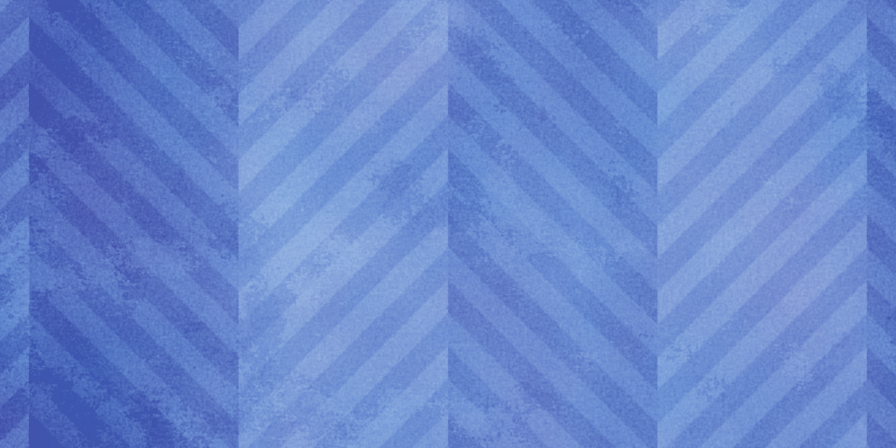
Give the GLSL for this pattern, as a WebGL 1 fragment shader.

```glsl
precision highp float;

uniform vec2 u_resolution;

// Layout, in units of canvas height
const float PANEL_WIDTH = 0.4675;
const float STRIPE_PERIOD = 0.1472;
const float APEX_HEIGHT = 0.4635;
const float EDGE_WOBBLE = 0.003;
const float EDGE_SOFTNESS = 0.0025;

// Tone, from 0 (deep) to 1 (pale)
const float LIT_TONE = 0.70;
const float SHADED_TONE = 0.48;
const float LIT_CONTRAST = 0.19;
const float SHADED_CONTRAST = 0.15;
const float LEFT_SHADE = 0.24;
const float VIGNETTE = 0.20;

// Wear
const float CLOUD_AMOUNT = 0.36;
const float STAIN_AMOUNT = 0.13;
const float SCUFF_AMOUNT = 0.12;
const float STRIPE_FADE = 0.45;
const float GRAIN_AMOUNT = 0.21;
const float HUE_DRIFT = 0.06;

const vec3 DEEP_BLUE = vec3(0.25, 0.33, 0.68);
const vec3 MID_BLUE = vec3(0.41, 0.54, 0.815);
const vec3 PALE_BLUE = vec3(0.57, 0.69, 0.88);

vec2 gradientAt(vec2 cell) {
  vec2 h = vec2(dot(cell, vec2(127.1, 311.7)), dot(cell, vec2(269.5, 183.3)));
  return 2.0 * fract(sin(h) * 43758.5) - 1.0;
}

float gradientNoise(vec2 p) {
  vec2 i = floor(p);
  vec2 f = p - i;
  vec2 u = f * f * f * (f * (f * 6.0 - 15.0) + 10.0);
  vec2 e = vec2(1.0, 0.0);
  float bottom = mix(dot(gradientAt(i), f), dot(gradientAt(i + e.xy), f - e.xy), u.x);
  float top = mix(dot(gradientAt(i + e.yx), f - e.yx), dot(gradientAt(i + e.xx), f - e.xx), u.x);
  return mix(bottom, top, u.y);
}

float fbm(vec2 p) {
  float sum = 0.0;
  float amplitude = 0.6;
  for (int i = 0; i < 5; i++) {
    sum += amplitude * gradientNoise(p);
    p = mat2(1.6, 1.2, -1.2, 1.6) * p + 7.3;
    amplitude *= 0.55;
  }
  return sum;
}

// Smoothed square wave of period 1: high in the first half
float squareWave(float x, float blur) {
  float ridge = abs(fract(x - 0.25) - 0.5);
  return smoothstep(-blur, blur, ridge - 0.25);
}

// Irregular patches with crumbled edges
float wornPatches(vec2 p, float threshold) {
  float crumble = 0.16 * gradientNoise(p * 13.0) + 0.2 * gradientNoise(p * 29.0);
  return smoothstep(threshold, threshold + 0.08, fbm(p) + crumble);
}

void main() {
  vec2 p = (gl_FragCoord.xy - 0.5 * u_resolution) / u_resolution.y;
  float pixel = 1.0 / u_resolution.y;

  // Folded panels: diagonals mirror at each crease, their tones swap sides
  float foldPeriod = 2.0 * PANEL_WIDTH;
  float fromCrest = abs(p.x - foldPeriod * floor(p.x / foldPeriod + 0.5));
  float wobble = EDGE_WOBBLE * gradientNoise(p * 110.0);
  float depth = (APEX_HEIGHT - p.y - fromCrest + wobble) / STRIPE_PERIOD;
  float shaded = squareWave(p.x / foldPeriod, pixel / foldPeriod);
  float stripe = squareWave(depth, (pixel + EDGE_SOFTNESS) / STRIPE_PERIOD);
  stripe = mix(stripe, 1.0 - stripe, shaded);

  // Patches gather toward the lower left and wear the stripes thin
  float lowerLeft = 1.0 - smoothstep(0.1, 0.9, length(p - vec2(-0.75, -0.3)));
  float stain = wornPatches(p * 4.2 + 11.3, 0.20 - 0.12 * lowerLeft);
  float scuff = wornPatches(p * vec2(4.6, 5.8) + 27.9, 0.17 - 0.08 * lowerLeft);
  float contrast = mix(LIT_CONTRAST, SHADED_CONTRAST, shaded);
  contrast *= 1.0 - STRIPE_FADE * max(stain, scuff);

  float tone = mix(LIT_TONE, SHADED_TONE, shaded) + contrast * (stripe - 0.5);

  // Broad lighting
  vec2 fromCenter = p * vec2(0.9, 1.1);
  tone -= LEFT_SHADE * (1.0 - smoothstep(-0.85, -0.3, p.x));
  tone -= VIGNETTE * smoothstep(0.2, 1.2, dot(fromCenter, fromCenter));

  // Clouds, stains, scuffs and paper grain
  tone += CLOUD_AMOUNT * fbm(p * 2.9 + 3.7);
  tone += SCUFF_AMOUNT * scuff - STAIN_AMOUNT * stain;
  float grain = gradientNoise(p * 165.0) + 0.6 * gradientNoise(p * 83.0 + 5.1);
  tone = clamp(tone + GRAIN_AMOUNT * grain, 0.0, 1.0);

  vec3 color = mix(DEEP_BLUE, MID_BLUE, min(tone * 2.0, 1.0));
  color = mix(color, PALE_BLUE, max(tone * 2.0 - 1.0, 0.0));
  color += HUE_DRIFT * fbm(p * 2.1 + 41.0) * vec3(-1.0, 0.7, 0.5);

  gl_FragColor = vec4(color, 1.0);
}
```
